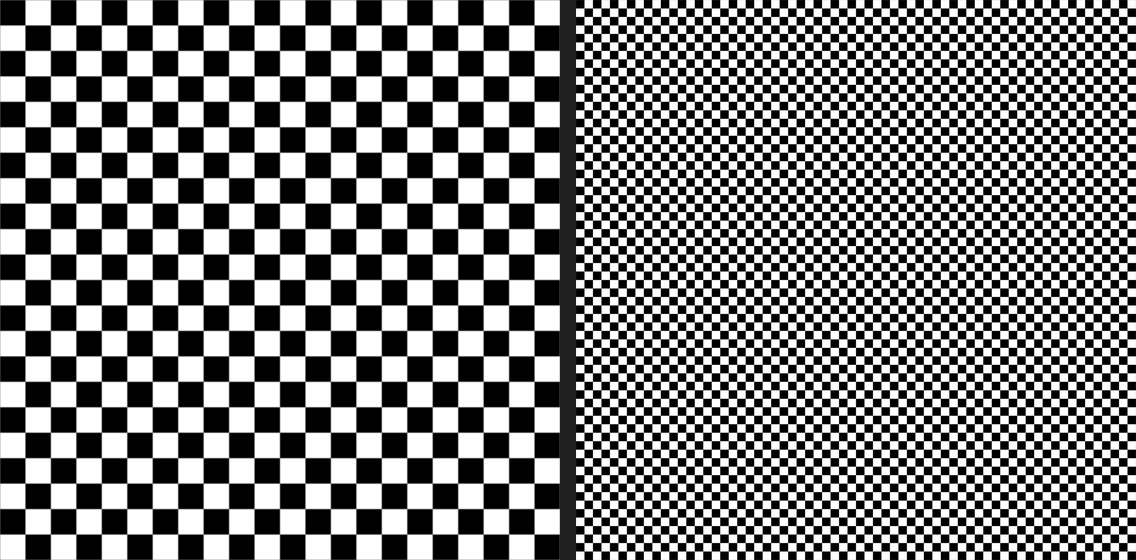
Left, the tile; right, the same tile 3 across and 3 down.
This pattern is drawn by a three.js fragment shader. Its source:

```glsl
// Black and white checkerboard with slightly soft square edges.
varying vec2 vUv;

const float SQUARES = 22.0;       // squares across and down, even so it tiles
const float EDGE_SOFTNESS = 0.04; // half width of an edge, in squares
const vec3 DARK = vec3(0.0);
const vec3 LIGHT = vec3(1.0);

// Triangle wave: zero on each grid line, with alternating sign between lines.
vec2 signedEdgeDistance(vec2 p) {
  return abs(mod(p + 0.5, 2.0) - 1.0) - 0.5;
}

// Softened square wave from -1 to 1 along each axis.
vec2 softStripes(vec2 p) {
  return smoothstep(-EDGE_SOFTNESS, EDGE_SOFTNESS, signedEdgeDistance(p)) * 2.0 - 1.0;
}

void main() {
  // The product of both stripe directions alternates the squares.
  vec2 stripes = softStripes(vUv * SQUARES);
  float checker = 0.5 + 0.5 * stripes.x * stripes.y;

  gl_FragColor = vec4(mix(DARK, LIGHT, checker), 1.0);
}
```
